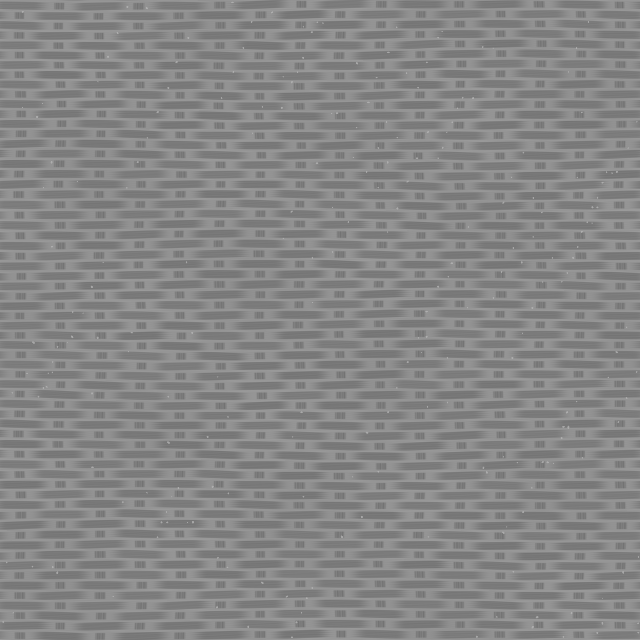
This texture is drawn by a three.js fragment shader. Its source:

```glsl
// Grey basket weave: long soft-ended strands, short ribbed crossings and pale dust.
varying vec2 vUv;

const float TAU = 6.2831853;

float hash(vec2 p) {
  return fract(sin(dot(p, vec2(127.1, 311.7))) * 43758.547);
}

// Whole-number wave counts keep every layer seamless.
float wave(vec2 uv, vec2 count, float phase) {
  return sin(TAU * (dot(uv, count) + phase));
}

// Sparse elongated flecks, one candidate per wrapped cell, gathered in patches.
float dust(vec2 uv) {
  vec2 grid = uv * 128.0;
  vec2 cell = mod(floor(grid), 128.0);
  float patches = 0.5 + 0.25 * wave(uv, vec2(2.0, 1.0), 0.4) + 0.25 * wave(uv, vec2(-1.0, 3.0), 0.1);
  float present = step(hash(cell + 3.7), 0.001 + 0.014 * patches * patches);
  vec2 centre = 0.3 + 0.4 * vec2(hash(cell + 11.3), hash(cell + 27.9));
  float angle = TAU * hash(cell + 41.1);
  vec2 d = fract(grid) - centre;
  d = vec2(dot(d, vec2(cos(angle), sin(angle))), dot(d, vec2(-sin(angle), cos(angle))));
  d.x *= mix(0.6, 1.0, hash(cell + 53.3));
  float radius = mix(0.06, 0.19, hash(cell + 67.7));
  return present * (1.0 - smoothstep(radius - 0.06, radius + 0.1, length(d)));
}

void main() {
  // 16 columns by 64 rows, with a slight hand-woven drift.
  vec2 weave = vUv * vec2(16.0, 64.0);
  weave.x += 0.02 * wave(vUv, vec2(1.0, 3.0), 0.2) + 0.015 * wave(vUv, vec2(2.0, -5.0), 0.7);
  weave.y += 0.10 * wave(vUv, vec2(1.0, 2.0), 0.1) + 0.04 * wave(vUv, vec2(-2.0, 3.0), 0.6);

  // Each strand spans two columns and shifts by one column on the next row.
  float row = floor(weave.y);
  float along = (weave.x - 0.5 - row) * 0.5;
  float s = fract(along) * 2.0 - 1.0;
  vec2 strand = vec2(mod(floor(along), 8.0), mod(row, 64.0));
  vec2 crossing = vec2(mod(floor(along + 0.5), 8.0), strand.y);
  float seed = hash(strand + 1.3);
  float y = fract(weave.y) - 0.5;

  // Pale underlying strand with broad, faint mottling.
  float shade = 0.575 + 0.005 * wave(vUv, vec2(2.0, 3.0), 0.3) + 0.004 * wave(vUv, vec2(-3.0, 2.0), 0.8);
  shade += 0.004 * sin(y * 31.0 + 2.0 * sin(s * 4.0 + seed * TAU));

  // Raised dark strand: slight tilt, tapered height and long faded ends.
  float barY = y + (seed - 0.5) * 0.28 * s * (1.0 - s * s);
  float halfHeight = 0.39 - 0.06 * s * s;
  float across = 1.0 - smoothstep(halfHeight - 0.07, halfHeight + 0.07, abs(barY));
  float reach = abs(s + 0.1 * (hash(strand + 8.1) - 0.5)) + 0.03 * sin(y * 29.0 + seed * TAU);
  float ends = 1.0 - smoothstep(0.36, 0.82, reach);
  float fibre = sin(barY * 33.0 + 1.6 * sin(s * 3.0 + seed * TAU))
              + 0.8 * sin(barY * 19.0 - s * 4.0 + seed * 17.0);
  float barShade = 0.477 + 0.02 * (hash(strand + 5.9) - 0.5) + 0.007 * fibre;
  shade = mix(shade, barShade, across * ends);

  // Fine lit edge along the strand.
  float rim = (abs(barY) - 0.46) / 0.06;
  shade += 0.018 * exp(-rim * rim) * (1.0 - 0.5 * smoothstep(0.6, 1.0, abs(s)));

  // Small crossing with fine vertical ribs, centred between strand ends.
  float tickX = mod(s, 2.0) - 1.0 + 0.04 * (hash(crossing + 9.4) - 0.5);
  float tickWidth = 0.125 + 0.02 * (hash(crossing + 15.2) - 0.5);
  float tick = 1.0 - smoothstep(tickWidth - 0.03, tickWidth + 0.03, abs(tickX));
  tick *= 1.0 - smoothstep(0.25, 0.41, abs(y));
  float ribs = sin(tickX * 105.0 + TAU * hash(crossing + 21.6));
  shade = mix(shade, 0.475 + 0.018 * ribs + 0.014 * sin(tickX * 59.0 + seed), tick * 0.95);

  // Scattered dust sits over the weave.
  shade = mix(shade, 0.72, 0.75 * dust(vUv));

  gl_FragColor = vec4(vec3(shade), 1.0);
}
```
